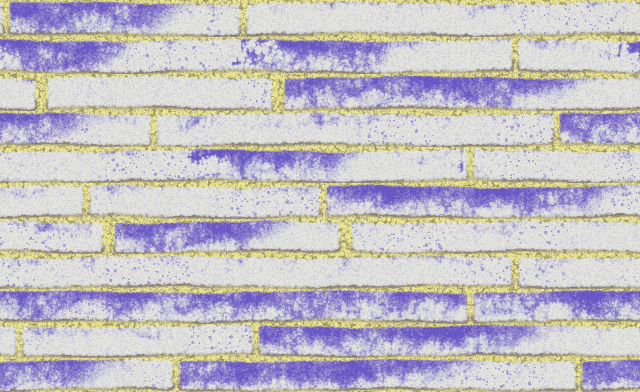
This texture is drawn by a WebGL 1 fragment shader. Its source:

```glsl
precision highp float;
uniform vec2 u_resolution;

vec2 hash2(vec2 p) {
  return fract(sin(vec2(dot(p, vec2(127.1, 311.7)), dot(p, vec2(269.5, 183.3)))) * 43758.5453);
}

// Cellular noise: x = distance to the nearest seed, y = random value of that seed
vec2 cells(vec2 p) {
  vec2 base = floor(p);
  vec2 nearest = vec2(9.0, 0.0);
  for (int j = -1; j <= 1; j++) {
    for (int i = -1; i <= 1; i++) {
      vec2 id = base + vec2(float(i), float(j));
      vec2 seed = hash2(id);
      float d = length(id + seed - p);
      if (d < nearest.x) nearest = vec2(d, fract(seed.x * 7.3 + seed.y * 3.7));
    }
  }
  return nearest;
}

float roundedBox(vec2 p, vec2 halfSize, float radius) {
  vec2 q = abs(p) - halfSize + radius;
  return length(max(q, 0.0)) + min(max(q.x, q.y), 0.0) - radius;
}

void main() {
  vec2 uv = gl_FragCoord.xy / u_resolution;
  vec2 p = vec2(uv.x * 18.0, (1.0 - uv.y) * 11.0);
  float pixel = 18.0 / u_resolution.x;

  // Eleven uneven courses, counted from the top
  float y = p.y - 0.15 * sin(p.y * 0.2856);
  float row = floor(y);
  float down = fract(y) + 0.035 * sin(p.x * 0.8 + row * 2.4) + 0.015 * sin(p.x * 2.7 + row);

  // Three bonds: long and short, one full length, short and long
  float kind = floor(mod(row < 5.5 ? row + 0.5 : abs(row - 7.5) + 1.0, 3.0));
  bool fullLength = kind > 0.5 && kind < 1.5;
  float joint = kind < 0.5 ? 0.31 : fullLength ? 0.77 : 0.10;
  joint += 0.07 * cos(row * 1.0472);
  float split = kind < 0.5 ? 0.63 : fullLength ? 1.0 : 0.37;
  float along = fract(uv.x - joint);
  bool first = along < split;
  float span = first ? split : 1.0 - split;
  float t = (first ? along : along - split) / span;

  // Layers of cellular noise
  float broad = cells(p * vec2(0.9, 1.7)).x;
  float drips = cells(p * vec2(5.0, 1.8) + 11.0).x;
  float medium = cells(p * 3.1 + 5.0).x;
  float fine = cells(p * 9.0 + 23.0).x;
  vec2 grain = cells(p * 24.0);
  float ragged = 0.38 * broad + 0.2 * drips + 0.22 * medium + 0.2 * fine - 0.45;

  // Brick outline
  float gap = abs(row - 4.0) == 2.0 ? 0.18 : 0.1;
  float edge = roundedBox(vec2((t - 0.5) * span * 18.0, down - 0.5),
                          vec2(span * 9.0 - gap, 0.405), 0.08);
  edge += 0.07 * (fine - 0.45) + 0.04 * (medium - 0.45);
  float brick = 1.0 - smoothstep(-0.02 - pixel * 0.5, 0.02 + pixel * 0.5, edge);

  // Where the purple paint survives along each brick
  float warped = t + 0.15 * ragged / span;
  float band = 1.0 - smoothstep(0.55, 0.85, warped);
  if (fullLength) {
    band = smoothstep(-0.4, 0.4, sin(warped * 15.0 - 2.6));
    if (row == 4.0) band *= step(0.42, warped);
    if (row == 7.0) band = 0.0;
    if (row == 8.0) band = max(band, 0.8);
  } else if (first != (row == 6.0) ? row < 9.5 && first : false) {
    band = 0.0;
  } else if (row == 6.0 && !first) {
    band = 0.0;
  }
  float cover = mix(0.2, 0.82, band) + 1.5 * ragged - 0.72 * down;
  float wash = smoothstep(0.0, 0.4, cover + 0.12 * (grain.y - 0.5));
  float solid = smoothstep(0.26, 0.48, cover + 0.2 * (grain.y - 0.5));

  // Clustered paint spots
  vec2 dot1 = cells(p * 4.2 + 41.0);
  vec2 dot2 = cells(p * 9.5 + 67.0);
  float cluster = smoothstep(-0.3, 0.7, sin(p.x * 1.3 + row * 2.1) + sin(p.x * 0.47 - row * 1.7));
  float spots = smoothstep(0.74, 0.8, dot1.y) * (1.0 - smoothstep(0.12, 0.25, dot1.x + 0.15 * (fine - 0.4)));
  spots = max(spots, smoothstep(0.72, 0.8, dot2.y) * (1.0 - smoothstep(0.15, 0.32, dot2.x)));
  spots *= cluster * 0.75;

  // Brick face
  vec3 face = mix(vec3(0.89, 0.89, 0.87), vec3(0.83, 0.83, 0.86), smoothstep(0.4, 1.0, grain.y));
  face = mix(face, vec3(0.69, 0.68, 0.84), wash * 0.85);
  vec3 purple = mix(vec3(0.57, 0.52, 0.80), vec3(0.41, 0.34, 0.77),
                    smoothstep(0.4, 0.85, cover + 0.3 * (grain.y - 0.5)));
  face = mix(face, purple, max(solid, spots));
  face += 0.06 * (0.45 - grain.x);
  face *= 1.0 - 0.1 * smoothstep(-0.08, 0.0, edge) * step(0.5, down);

  // Sandy mortar with a broken shadow beneath each brick
  vec3 mortar = mix(vec3(0.92, 0.90, 0.55), vec3(0.77, 0.74, 0.56), smoothstep(0.35, 1.0, grain.y));
  mortar *= 1.0 - 0.25 * smoothstep(0.45, 0.75, fine) + 0.12 * (0.45 - grain.x);
  float shadow = (1.0 - smoothstep(0.01, 0.1, edge)) * smoothstep(0.6, 0.85, down);
  shadow *= 0.45 + 0.55 * smoothstep(-0.6, 0.5, sin(p.x * 1.1 + row * 4.0));
  mortar = mix(mortar, vec3(0.47, 0.42, 0.43), shadow * 0.85);

  gl_FragColor = vec4(clamp(mix(mortar, face, brick), 0.0, 1.0), 1.0);
}
```
